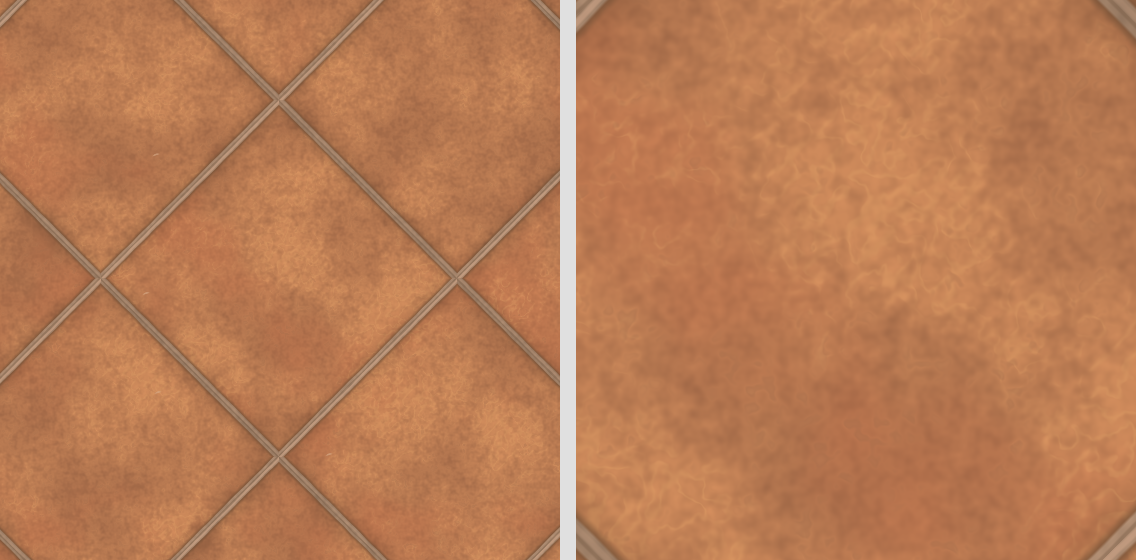
Left, the full canvas; right, a detail of the centre.
Write a three.js fragment shader that draws this texture.

```glsl
// Terracotta floor tiles laid on the diagonal, with thin beige grout.
// A rotated grid gives tile cells; gradient noise, shifted per tile,
// paints the mottled clay, and distance to the cell edge draws the joints.
varying vec2 vUv;

vec2 hash2(vec2 p) {
  vec3 q = fract(p.xyx * vec3(0.1031, 0.1030, 0.0973));
  q += dot(q, q.yzx + 33.33);
  return fract((q.xx + q.yz) * q.zy);
}

float gradientDot(vec2 cell, vec2 offset) {
  float angle = 6.2832 * hash2(cell).x;
  return dot(vec2(cos(angle), sin(angle)), offset);
}

float gradientNoise(vec2 p) {
  vec2 i = floor(p), f = fract(p);
  vec2 w = f * f * f * (f * (f * 6.0 - 15.0) + 10.0);
  vec2 e = vec2(1.0, 0.0);
  float low = mix(gradientDot(i, f), gradientDot(i + e.xy, f - e.xy), w.x);
  float high = mix(gradientDot(i + e.yx, f - e.yx), gradientDot(i + e.xx, f - e.xx), w.x);
  return 1.4 * mix(low, high, w.y);
}

float fbm(vec2 p) {
  float sum = 0.0, amplitude = 0.5;
  for (int i = 0; i < 4; i++) {
    sum += amplitude * gradientNoise(p);
    p = mat2(1.6, 1.2, -1.2, 1.6) * p + 7.3;
    amplitude *= 0.55;
  }
  return sum;
}

// Sparse, pale, slightly curved nicks in the glaze
float chips(vec2 p) {
  vec2 cell = floor(p * 9.0);
  vec2 spot = hash2(cell + 41.0);
  vec2 d = fract(p * 9.0) - mix(vec2(0.25), vec2(0.75), spot);
  d.y += 3.0 * d.x * d.x - 0.3 * d.x;
  float nick = 1.0 - smoothstep(0.3, 1.0, length(d / vec2(0.07, 0.022)));
  return nick * step(0.93, hash2(cell + 9.0).y);
}

vec3 clay(vec2 p, vec2 id, float edge) {
  vec2 seed = hash2(id + 17.0);
  vec2 q = p + floor(seed * 40.0);
  float clouds = fbm(q * 5.0);
  float patches = fbm(q * 3.2 + 23.0);
  float mottle = fbm(q * 26.0 + 5.0);
  float grain = gradientNoise(q * 95.0) + 0.6 * gradientNoise(q * 190.0);
  float veins = 1.0 - abs(gradientNoise(q * 62.0 + 1.5 * mottle));

  // Broad warm tones, then a reddish flush
  float tone = 0.47 + 1.15 * clouds + 0.5 * mottle + 0.18 * grain;
  tone += 0.3 * (seed.x - 0.5);
  vec3 color = mix(vec3(0.655, 0.425, 0.288), vec3(0.8, 0.535, 0.352), clamp(tone, 0.0, 1.0));
  float flush = smoothstep(0.0, 0.4, patches + 0.15 * (seed.y - 0.5));
  color = mix(color, vec3(0.745, 0.44, 0.295), 0.5 * flush);

  // Golden flecks on bright areas, brown pits on dull ones
  float fleck = smoothstep(0.72, 1.0, veins) * smoothstep(0.45, 0.95, tone);
  color = mix(color, vec3(0.86, 0.61, 0.39), 0.38 * fleck);
  float pit = smoothstep(0.12, 0.6, grain) * smoothstep(-0.1, 0.35, mottle - 0.4 * clouds);
  color = mix(color, vec3(0.55, 0.37, 0.26), 0.28 * pit);
  color *= 1.0 + 0.035 * grain;

  color = mix(color, vec3(0.84, 0.66, 0.52), 0.65 * chips(q));
  return color * mix(0.9, 1.0, smoothstep(0.006, 0.035, edge + 0.008 * mottle));
}

void main() {
  // Diamond grid: one unit is one tile side, 0.45 of the canvas
  vec2 center = vUv - vec2(0.498, 0.503);
  vec2 grid = vec2(center.x + center.y, center.x - center.y) / 0.6367;
  vec2 id = floor(grid + 0.5);
  vec2 local = grid - id;
  vec2 joint = (0.5 - abs(local)) * 0.45;
  float wobble = 0.0007 * gradientNoise(vUv * 28.0);
  float edge = min(joint.x, joint.y) + wobble;

  vec3 color = clay(vUv, id, edge);

  // Soft shadow where the tile rounds down to the joint
  float shadow = 1.0 - smoothstep(0.006, 0.0125, edge);
  color = mix(color, vec3(0.46, 0.32, 0.215), 0.72 * shadow);

  // Grout: rising joints are paler, falling ones greyer
  float rising = step(joint.y, joint.x);
  float side = mix(sign(local.x), sign(local.y), rising);
  float across = -side * edge;
  float dust = gradientNoise(vUv * 130.0) + gradientNoise(vUv * 24.0);
  vec3 grout = mix(vec3(0.61, 0.49, 0.395), vec3(0.66, 0.53, 0.43), rising);
  grout *= 1.0 + 0.06 * dust;

  // Light catches one lip of the joint; a fine dark groove runs beside it
  float lip = 1.0 - smoothstep(0.0008, 0.0026, abs(across - 0.0025));
  float groove = 1.0 - smoothstep(0.0004, 0.002, abs(across + 0.0012));
  grout = mix(grout, vec3(0.79, 0.63, 0.52), lip * mix(0.25, 0.65, rising));
  grout = mix(grout, vec3(0.47, 0.36, 0.27), 0.4 * groove);
  color = mix(color, grout, 1.0 - smoothstep(0.0052, 0.0075, edge));

  gl_FragColor = vec4(color, 1.0);
}
```
